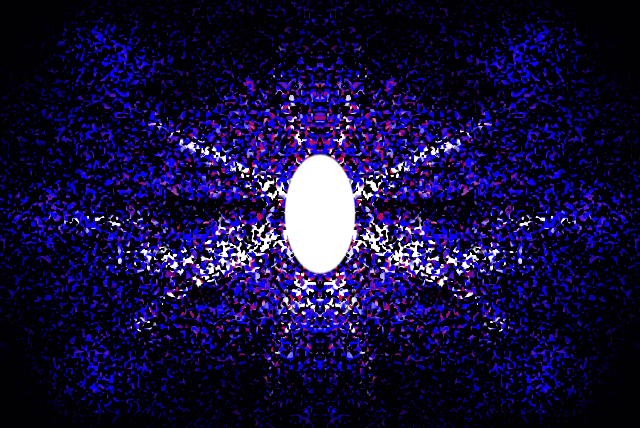
A Shadertoy shader for this background:

```glsl
const vec3 BACK = vec3(0.005, 0.0, 0.012);
const vec3 BLUE = vec3(0.04, 0.0, 1.0);
const vec3 VIOLET = vec3(0.36, 0.10, 0.80);
const vec3 RED = vec3(0.95, 0.06, 0.12);
const vec3 WHITE = vec3(1.0);

const vec2 CORE_RADII = vec2(0.082, 0.139);
const vec2 CLOUD_RADII = vec2(0.52, 0.30);
const vec2 RAY_ANGLES = vec2(0.51, 1.29);
const float RAY_WIDTH = 0.017;
const float CLOUD_GAIN = 0.80;
const float MAX_DENSITY = 0.74;
const float GRAIN = 175.0;
const float SOFT = 0.22;

// Spots: centre xy, radii zw, in canvas heights from the middle
const vec4 GLOWS[6] = vec4[6](
    vec4(0.70, 0.0, 0.045, 0.045), vec4(0.62, 0.0, 0.04, 0.05),
    vec4(0.50, 0.37, 0.09, 0.07), vec4(0.0, 0.25, 0.08, 0.05),
    vec4(0.0, 0.35, 0.024, 0.013), vec4(0.027, 0.455, 0.013, 0.008));
const vec4 VOIDS[6] = vec4[6](
    vec4(0.33, 0.01, 0.07, 0.036), vec4(0.19, 0.018, 0.11, 0.024),
    vec4(0.31, 0.29, 0.08, 0.05), vec4(0.27, -0.185, 0.06, 0.03),
    vec4(0.17, 0.40, 0.10, 0.07), vec4(0.18, -0.40, 0.10, 0.06));
const vec4 FLARES[6] = vec4[6](
    vec4(0.15, -0.055, 0.10, 0.028), vec4(0.51, -0.016, 0.09, 0.020),
    vec4(0.32, -0.10, 0.16, 0.035), vec4(0.11, 0.055, 0.05, 0.025),
    vec4(0.0, -0.20, 0.06, 0.05), vec4(0.41, -0.27, 0.03, 0.02));

float hash(vec2 p) {
    vec3 h = fract(vec3(p.xyx) * 0.1031);
    h += dot(h, h.yzx + 33.33);
    return fract((h.x + h.y) * h.z);
}

float noise(vec2 p) {
    vec2 i = floor(p), f = fract(p);
    f = f * f * (3.0 - 2.0 * f);
    vec2 e = vec2(1.0, 0.0);
    return mix(mix(hash(i), hash(i + e.xy), f.x),
               mix(hash(i + e.yx), hash(i + e.xx), f.x), f.y);
}

// Noise spread to a nearly even distribution
float evenNoise(vec2 p) {
    return smoothstep(0.12, 0.88, noise(p));
}

float spots(vec2 p, vec4 list[6]) {
    float sum = 0.0;
    for (int i = 0; i < 6; i++) {
        vec2 d = (p - list[i].xy) / list[i].zw;
        sum += exp(-dot(d, d));
    }
    return min(sum, 1.0);
}

// Share of grains picked, with a soft edge
float pick(float share, float grain) {
    float level = share - grain - 0.5 * SOFT;
    return smoothstep(-SOFT, SOFT, level) * smoothstep(0.0, 0.1, share);
}

void mainImage(out vec4 fragColor, in vec2 fragCoord) {
    vec2 p = (fragCoord - 0.5 * iResolution.xy) / iResolution.y;
    vec2 q = vec2(abs(p.x), p.y);
    vec2 folded = abs(p);
    float r = length(q);
    float angle = atan(q.y, q.x);

    // Rays from the core
    vec2 offset = (atan(folded.y, folded.x) - RAY_ANGLES) * r / RAY_WIDTH;
    vec2 beams = exp(-offset * offset);
    float rays = max(beams.x, 0.5 * beams.y) * smoothstep(0.55, 0.3, r);

    // Density of the grains
    vec2 c = q / CLOUD_RADII;
    float flare = spots(q, FLARES);
    float glow = spots(folded, GLOWS);
    float streak = noise(vec2(angle * 24.0 + 90.0, r * 4.0));
    float clump = noise(q * 17.0 + 40.0);
    float density = CLOUD_GAIN * exp(-dot(c, c)) * (0.5 + 0.6 * streak + 0.4 * clump);
    density += 0.32 * glow * (0.5 + clump) + 0.25 * flare + 0.32 * rays;
    density *= 1.0 - 0.9 * spots(q, VOIDS) * (1.0 - 0.6 * flare);
    density += 0.05 * smoothstep(0.9, 0.4, r);
    density = min(density, MAX_DENSITY);

    // Ragged grains, mirrored left to right
    vec2 g = q * GRAIN + 200.0;
    g += 1.2 * vec2(noise(g * 0.6), noise(g * 0.6 + 71.0));
    float lit = pick(density, evenNoise(g));

    // Colour shares
    float heat = exp(-r * r / 0.13);
    float white = 0.62 * flare * (0.5 + 0.8 * streak) + 0.45 * rays + 0.17 * heat;
    float red = 0.06 + 0.16 * heat + 0.1 * rays;
    float violet = 0.2 + 0.15 * heat + 0.25 * glow * smoothstep(0.1, 0.0, folded.y);
    red *= smoothstep(0.75, 0.4, r);

    vec3 ink = mix(BLUE, VIOLET, pick(violet, evenNoise(g * 0.75 + 17.0)));
    ink = mix(ink, RED, pick(red, evenNoise(g * 0.7 + 133.0)));
    ink = mix(ink, WHITE, pick(white, evenNoise(g * 0.75 + 301.0)));
    vec3 color = mix(BACK, ink, lit);

    // Solid core
    float core = (length(p / CORE_RADII) - 1.0) * CORE_RADII.x;
    float edge = 1.0 / iResolution.y;
    color = mix(color, WHITE, 1.0 - smoothstep(-edge, edge, core));
    fragColor = vec4(color, 1.0);
}
```
